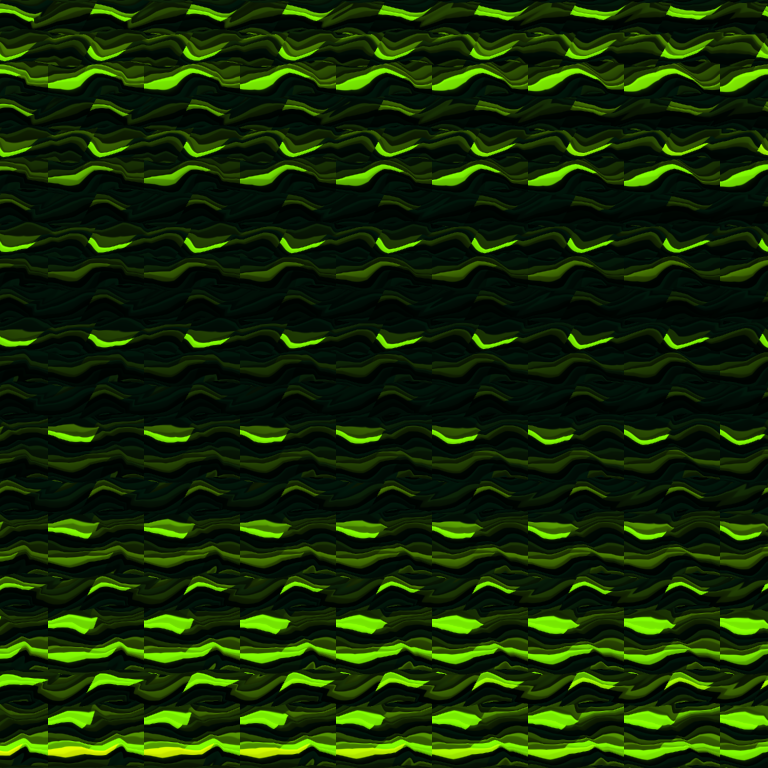
Reproduce this pattern procedurally as a three.js fragment shader.

```glsl
// Eight by eight repeats of wavy, sheared ribbons in black, olive and lime.
// Height is folded, then cut into bands; slanted patches of each band differ
// in brightness, which drifts slowly from one repeat to the next.

varying vec2 vUv;

const float TAU = 6.28319;
const float REPEATS = 8.0;        // repeats across and down
const float BANDS = 16.0;         // ribbons in one repeat
const float PATCH_BANDS = 3.0;    // ribbons sharing one slanted patch end
const float TILT = 0.09;          // rise of a ribbon across a repeat
const float WAVE = 0.045;         // height of the main wave
const float KINK = 0.075;         // height of the angular wave
const float DROP = 0.065;         // height of the sudden step
const float SWELL = 0.034;        // uneven ribbon widths
const float STAGGER = 0.42;       // sideways shift of some slabs
const float SHEAR = 0.20;         // lean of shifted slabs
const float SLANT = 0.045;        // lean of patch ends, per band
const float EDGE = 0.06;          // softness of ribbon edges, in bands
const float HALO = 0.14;          // glow beside bright ribbons
const float SAMPLE_STEP = 0.0009; // spacing of smoothing samples

const vec3 BLACK = vec3(0.0, 0.02, 0.006);
const vec3 TEAL = vec3(0.005, 0.085, 0.04);
const vec3 MOSS = vec3(0.09, 0.18, 0.015);
const vec3 OLIVE = vec3(0.27, 0.45, 0.01);
const vec3 LIME = vec3(0.51, 0.99, 0.01);
const vec3 YELLOW = vec3(0.88, 1.0, 0.0);

float hash(vec2 s) {
  return fract(sin(dot(s, vec2(127.1, 311.7))) * 43758.5453);
}

vec3 ramp(float level) {
  vec3 c = mix(BLACK, TEAL, smoothstep(0.01, 0.10, level));
  c = mix(c, MOSS, smoothstep(0.13, 0.23, level));
  c = mix(c, OLIVE, smoothstep(0.24, 0.50, level));
  c = mix(c, LIME, smoothstep(0.47, 0.72, level));
  return mix(c, YELLOW, smoothstep(1.0, 1.2, level));
}

// Height after the folds, measured in repeats
float foldedHeight(float x, float y, float column) {
  float phase = 0.02 * column + 0.05 * y;
  float h = y - TILT * (x - 0.5);
  h -= WAVE * sin(TAU * (1.2 * x + phase + 0.2 * sin(TAU * y)));
  h -= KINK * (abs(fract(2.3 * x + y - phase) - 0.5) - 0.25);
  float stepAt = 0.6 + 0.16 * sin(TAU * y + 0.2 * column);
  h += DROP * (smoothstep(stepAt, stepAt + 0.08, x) - 0.4);
  h += SWELL * sin(TAU * (2.0 * h + x));
  return h + 0.009 * sin(TAU * (5.0 * h - x));
}

// Brightness of one band at x; f is the height inside the band
float bandLevel(float band, float column, float x, float f) {
  float id = mod(band, BANDS);
  float row = floor(band / BANDS);
  float rank = mod(13.0 * id + 4.0, BANDS);
  float strength = (rank + 0.5) / BANDS;

  // bright towards the bottom and top rows, dim between
  float rest = mix(0.43, 0.72, smoothstep(0.93, 0.96, strength));
  float energy = rest + 0.65 * pow(abs(row / 7.0 - 0.55) * 2.0, 1.5);
  float heading = hash(vec2(id, 3.0)) - 0.5;
  float drift = 0.5 + 0.5 * sin(TAU * (hash(vec2(id, 7.0))
              + 0.12 * column * heading + 0.11 * row));

  // slanted split into a strong and a weak patch
  float group = floor(id / PATCH_BANDS);
  float inGroup = mod(id, PATCH_BANDS) + f - 0.5 * PATCH_BANDS;
  float cut = 0.36 + 0.25 * hash(vec2(group, 5.0)) + 0.1 * drift + SLANT * inGroup;
  float side = smoothstep(-0.006, 0.006, x - cut);
  float weak = abs(side - mod(group, 2.0));
  strength *= mix(1.0, 0.42 + 0.48 * hash(vec2(id, 17.0)), weak);

  return pow(strength, 1.5) * min(energy, 1.15) * (0.72 + 0.5 * drift);
}

vec3 ribbons(vec2 uv) {
  vec2 p = uv * REPEATS + vec2(0.5, 0.0);

  // thirds of a repeat; some are shifted and sheared, breaking the seams
  float slabHeight = 3.0 * (p.y + 0.03 * sin(TAU * p.x));
  float slab = mod(floor(slabHeight), 3.0);
  float shifted = max(step(1.5, slab), step(0.5, slab) * step(4.0, p.y));
  p.x -= shifted * (STAGGER + SHEAR * (fract(slabHeight) - 0.5));

  float column = floor(p.x);
  float x = fract(p.x);
  float v = foldedHeight(x, p.y, column) * BANDS;
  float base = floor(v);

  vec3 color = vec3(0.0);
  for (int k = -1; k <= 1; k++) {
    float band = base + float(k);
    float f = v - band;
    float level = bandLevel(band, column, x, f);
    float cover = smoothstep(-EDGE, EDGE, f) * (1.0 - smoothstep(1.0 - EDGE, 1.0 + EDGE, f));

    // dark underside, lit rim and a crisp inner crease
    float lit = clamp(f, 0.0, 1.0);
    float crease = smoothstep(-0.08, 0.08, lit - 0.5 - 0.3 * sin(TAU * (x + 0.37 * band)));
    float shade = (0.62 + 0.42 * lit) * mix(0.74, 1.08, crease);
    shade = mix(shade, 1.0, smoothstep(0.5, 0.8, level) * 0.75);
    color += ramp(level) * shade * cover;

    // glow spilling past the edges of bright ribbons
    float outside = max(abs(f - 0.5) - 0.5, 0.0);
    float glow = smoothstep(0.5, 0.9, level) * exp(-4.0 * outside);
    color += HALO * LIME * glow * (1.0 - cover) * (1.0 - smoothstep(0.5, 1.0, outside));
  }
  return color;
}

void main() {
  vec3 color = vec3(0.0);
  for (int i = 0; i < 4; i++) {
    vec2 corner = vec2(mod(float(i), 2.0), floor(float(i) / 2.0));
    color += 0.25 * ribbons(vUv + (corner - 0.5) * SAMPLE_STEP);
  }
  gl_FragColor = vec4(min(color, 1.0), 1.0);
}
```
